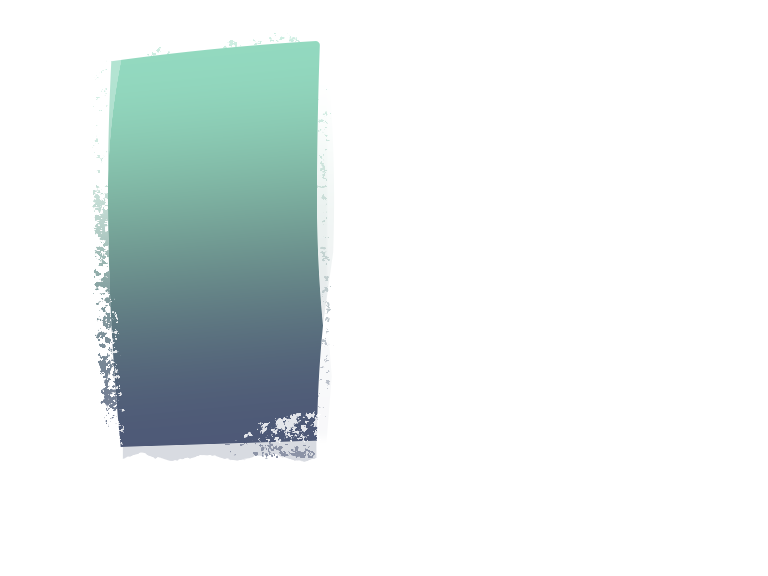
Give the GLSL for this background, as a Shadertoy shader.

```glsl
// A tall painted block on white paper, fading from mint down to slate.
// Curved edges bound the solid paint; thin washes and noise-thresholded
// dry-brush specks surround it, and white scrapes cut its lower corner.

#define MINT vec3(0.575, 0.850, 0.750)
#define SLATE vec3(0.305, 0.350, 0.465)
#define PAPER vec3(1.0)
#define FADE_TOP 69.0
#define FADE_BOTTOM 17.0
#define FADE_TILT 0.12
#define GRAIN 1.5
#define SLIVER_ALPHA 0.70
#define SIDE_WASH 0.15
#define FOOT_WASH 0.22

float hash(vec2 p) {
    return fract(sin(dot(p, vec2(127.1, 311.7))) * 43758.5453);
}

float valueNoise(vec2 p) {
    vec2 cell = floor(p), f = fract(p);
    f = f * f * (3.0 - 2.0 * f);
    float low = mix(hash(cell), hash(cell + vec2(1, 0)), f.x);
    float high = mix(hash(cell + vec2(0, 1)), hash(cell + vec2(1, 1)), f.x);
    return mix(low, high, f.y);
}

float fbm(vec2 p) {
    float sum = 0.0, total = 0.0, weight = 1.0;
    for (int i = 0; i < 3; i++) {
        sum += weight * valueNoise(p);
        total += weight;
        weight *= 0.75;
        p = p * 2.1 + 17.3;
    }
    return sum / total;
}

// Soft-ended interval: 1 between a and b
float band(float x, float a, float b, float soft) {
    return smoothstep(a - soft, a + soft, x) * (1.0 - smoothstep(b - soft, b + soft, x));
}

// Antialiased coverage; negative distance is inside
float cover(float d, float px) {
    return clamp(0.5 - d / px, 0.0, 1.0);
}

// Grain that fills in as density goes from 0 to 1
float specks(float grain, float density) {
    float threshold = mix(0.88, 0.28, density);
    return smoothstep(threshold - 0.04, threshold + 0.04, grain) * smoothstep(0.0, 0.08, density);
}

// Intersection with a small rounded corner
float roundMax(float a, float b, float r) {
    return min(max(a, b), -r) + length(max(vec2(a, b) + r, 0.0));
}

void mainImage(out vec4 fragColor, in vec2 fragCoord) {
    // Canvas spans 100 by 75 units
    vec2 p = fragCoord / iResolution.xy * vec2(100.0, 75.0);
    float px = 100.0 / iResolution.x;
    float grain = fbm(p * GRAIN);

    // Curved outlines of the block
    float rise = p.y - 50.0;
    float across = p.x - 15.8;
    float left = 14.06 + 0.0015 * rise * rise;
    float coreLeft = left + 0.0043 * pow(max(rise, 0.0), 2.0);
    float bend = p.y - 49.0;
    float upperRight = 41.28 + (bend < 0.0 ? 0.0029 : 0.0009) * bend * bend;
    float lowerRight = 41.28 + 0.0032 * pow(p.y - 17.0, 2.0);
    float right = min(upperRight, lowerRight);
    float top = 67.2 + 0.135 * across - 0.0015 * across * across;
    float bottom = 16.8 + 0.032 * across;

    // Solid paint and the pale sliver at its upper left
    float body = max(roundMax(p.x - right, p.y - top, 0.6), bottom - p.y);
    float solid = cover(max(body, coreLeft - p.x), px);
    float ink = max(solid, SLIVER_ALPHA * cover(max(body, left - p.x), px));

    // Thin washes beside and below the block
    float washEdge = min(43.5 - 0.0025 * bend * bend, 42.06 + 0.14 * (p.y - 32.7));
    float sideWash = cover(max(p.x - washEdge, 32.7 - p.y), px);
    sideWash *= (1.0 - smoothstep(46.0, 66.0, p.y)) * mix(1.0, 0.65, smoothstep(42.4, 42.8, p.x));
    float lowWash = cover(p.x - 43.2 + 0.08 * abs(p.y - 26.0), px) * band(p.y, 18.0, 30.5, 1.0);
    float footEdge = 15.4 + 0.4 * sin(p.x * 0.75 + 0.3) + 0.8 * (fbm(p * 0.7) - 0.5);
    float footWash = cover(max(footEdge - p.y, max(16.0 - p.x, p.x - 41.2)), px);
    footWash *= cover(p.y - bottom - 0.3, px);
    float wash = max(SIDE_WASH * sideWash, 0.04 * lowWash) * step(40.0, p.x);
    ink = max(ink, max(wash, FOOT_WASH * footWash));

    // Dry-brush specks outside each edge
    float outLeft = left - p.x;
    float leftDensity = band(outLeft, -0.3, 2.1, 0.4) * band(p.y, 19.0, 51.0, 2.0);
    leftDensity *= 0.72 - 0.1 * outLeft;
    float leftAlpha = mix(0.8, 0.45, smoothstep(36.0, 50.0, p.y));
    float outRight = p.x - right;
    float rightDensity = band(outRight, 0.0, 1.5, 0.5) * band(p.y, 22.0, 62.0, 4.0) * 0.43;
    float outTop = p.y - top;
    float topSpan = max(band(p.x, 18.5, 22.5, 1.5), band(p.x, 29.0, 39.0, 2.0));
    float topDensity = band(outTop, -0.2, 1.1, 0.5) * topSpan * 0.48;
    float footDensity = band(p.y, 15.3, 17.5, 0.5) * band(p.x, 28.0, 41.0, 1.0);
    footDensity *= mix(0.4, 0.62, smoothstep(28.0, 40.0, p.x));
    float faintDensity = band(p.x, 12.2, 14.0, 0.5) * band(p.y, 51.0, 66.0, 3.0) * 0.32;
    ink = max(ink, leftAlpha * specks(grain, leftDensity));
    ink = max(ink, 0.4 * specks(grain, max(rightDensity, faintDensity)));
    ink = max(ink, 0.45 * specks(grain, topDensity));
    ink = max(ink, 0.65 * specks(grain, footDensity));

    // White scrapes across the lower right and the lower left edge
    float scrapeTop = mix(18.8, 21.4, smoothstep(29.0, 40.0, p.x));
    float scrape = band(p.y, 17.3, scrapeTop, 0.5) * band(p.x, 29.5, 41.6, 0.6);
    scrape *= mix(0.35, 0.64, smoothstep(30.0, 40.0, p.x));
    float leftScrape = band(outLeft, -0.8, 0.3, 0.3) * band(p.y, 16.5, 36.0, 2.0) * 0.45;
    float scratch = fbm(vec2(p.x + 0.4 * p.y, p.y - 0.3 * p.x) * GRAIN + 41.0);
    ink *= 1.0 - 0.85 * specks(scratch, max(scrape, leftScrape));

    // Tilted vertical fade with a slightly olive middle
    float fade = smoothstep(FADE_TOP, FADE_BOTTOM, p.y - FADE_TILT * (p.x - 28.0) * 0.8);
    vec3 paint = mix(MINT, SLATE, fade);
    paint.b -= 0.14 * fade * (1.0 - fade);
    fragColor = vec4(mix(PAPER, paint, ink), 1.0);
}
```
